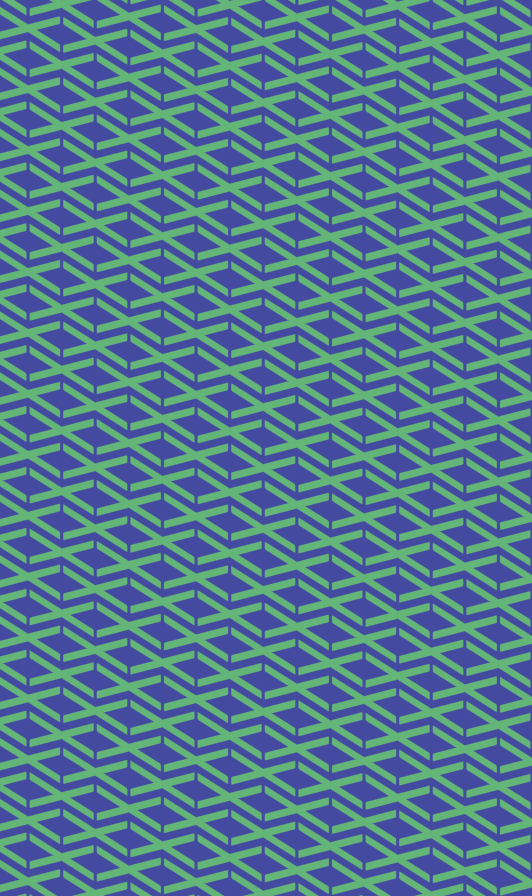
Write a WebGL 1 fragment shader that draws this pattern.

```glsl
precision highp float;
// Green skewed crosses with vertically cut arms, interlocked in a staggered lattice on blue.

uniform vec2 u_resolution;

const vec2 PITCH = vec2(0.075, 0.068);  // column and row spacing, in canvas heights
const float SKEW = 0.186;               // downward drift of each row per unit of width

// Slanted bar with vertical ends and slightly rounded corners.
float barDistance(vec2 p, float slope) {
  float across = abs(p.y - slope * p.x) - 0.0043;
  vec2 edge = vec2(abs(p.x) - 0.0358, across * inversesqrt(1.0 + slope * slope));
  float radius = 0.0013;
  edge += radius;
  return length(max(edge, 0.0)) + min(max(edge.x, edge.y), 0.0) - radius;
}

// Nearest cross of one lattice; cell is in repeat units.
float crossDistance(vec2 cell) {
  vec2 p = (fract(cell + 0.5) - 0.5) * PITCH;
  p.y -= SKEW * p.x;
  float rise = 0.49 * PITCH.y / PITCH.x;
  return min(barDistance(p, rise - SKEW), barDistance(p, -rise - SKEW));
}

void main() {
  vec2 p = gl_FragCoord.xy / u_resolution.y - vec2(0.2188, 0.6276);

  // Straighten the skewed rows into a rectangular grid.
  p.y += SKEW * p.x;
  vec2 cell = p / PITCH;

  // Two grids, half a repeat apart, make the stagger.
  float d = min(crossDistance(cell), crossDistance(cell + 0.5));

  float pixel = 1.0 / u_resolution.y;
  float ink = 1.0 - smoothstep(-0.75 * pixel, 0.75 * pixel, d);
  vec3 blue = vec3(0.27, 0.29, 0.63);
  vec3 green = vec3(0.39, 0.71, 0.47);
  gl_FragColor = vec4(mix(blue, green, ink), 1.0);
}
```
